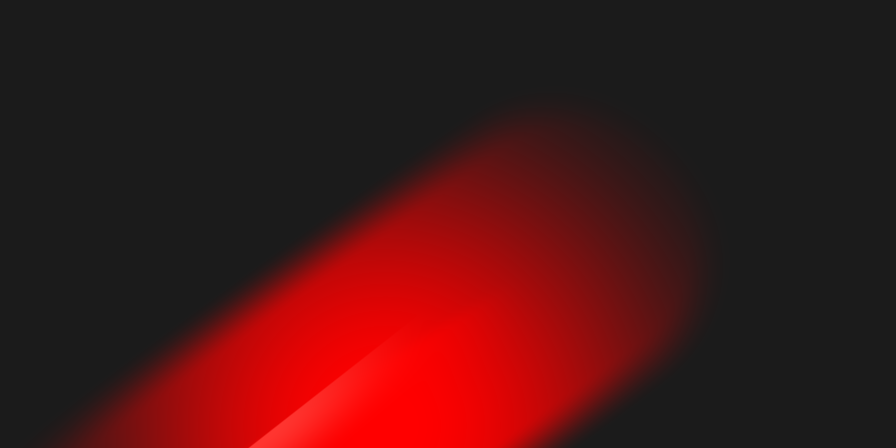
Reproduce this background procedurally as a Shadertoy shader.

```glsl
// A soft red beam rising diagonally across a charcoal field, with two bright streaks.

const vec3 CHARCOAL = vec3(0.105);
const vec3 RED = vec3(1.0, 0.0, 0.0);
const vec3 CORAL = vec3(1.0, 0.21, 0.19);

// Signed distance to a capsule running from a to b
float capsule(vec2 p, vec2 a, vec2 b, float radius) {
    vec2 ap = p - a, ab = b - a;
    float t = clamp(dot(ap, ab) / dot(ab, ab), 0.0, 1.0);
    return length(ap - ab * t) - radius;
}

// Radial falloff: 1 inside the inner radius, 0 beyond the outer one
float glow(vec2 p, vec2 center, float inner, float outer) {
    return 1.0 - smoothstep(inner, outer, length(p - center));
}

// Light below the line from root to tip, fading across its width and along its length
float streak(vec2 p, vec2 root, vec2 tip, float width, float feather) {
    vec2 axis = tip - root;
    vec2 dir = normalize(axis);
    vec2 q = p - root;
    float along = dot(q, dir) / length(axis);
    float across = dot(q, vec2(dir.y, -dir.x));
    float edge = smoothstep(-feather, feather, across);
    float side = 1.0 - smoothstep(0.0, width, across);
    return edge * side * (1.0 - smoothstep(0.1, 1.0, along));
}

void mainImage(out vec4 fragColor, in vec2 fragCoord) {
    // Canvas height is one unit
    vec2 p = fragCoord / iResolution.y;
    float pixel = 1.0 / iResolution.y;

    // Beam body with a feathered rim
    vec2 beamHead = vec2(1.27, 0.448);
    vec2 beamDir = vec2(0.81, 0.586);
    float beamDist = capsule(p, beamHead - 2.0 * beamDir, beamHead, 0.381);
    float body = smoothstep(0.0, 0.125, -beamDist);
    float heat = glow(p, vec2(0.86, 0.05), 0.05, 0.965);
    vec3 color = mix(CHARCOAL, RED, body * heat);

    // Broad soft streak, then the sharp pale one
    float softStreak = streak(p, vec2(0.703, 0.089), vec2(1.17, 0.39), 0.15, 0.02);
    float sharpStreak = streak(p, vec2(0.555, 0.0), vec2(0.951, 0.31), 0.13, pixel);
    color = mix(color, RED, 0.85 * softStreak);
    color = mix(color, CORAL, sharpStreak);

    fragColor = vec4(color, 1.0);
}
```
